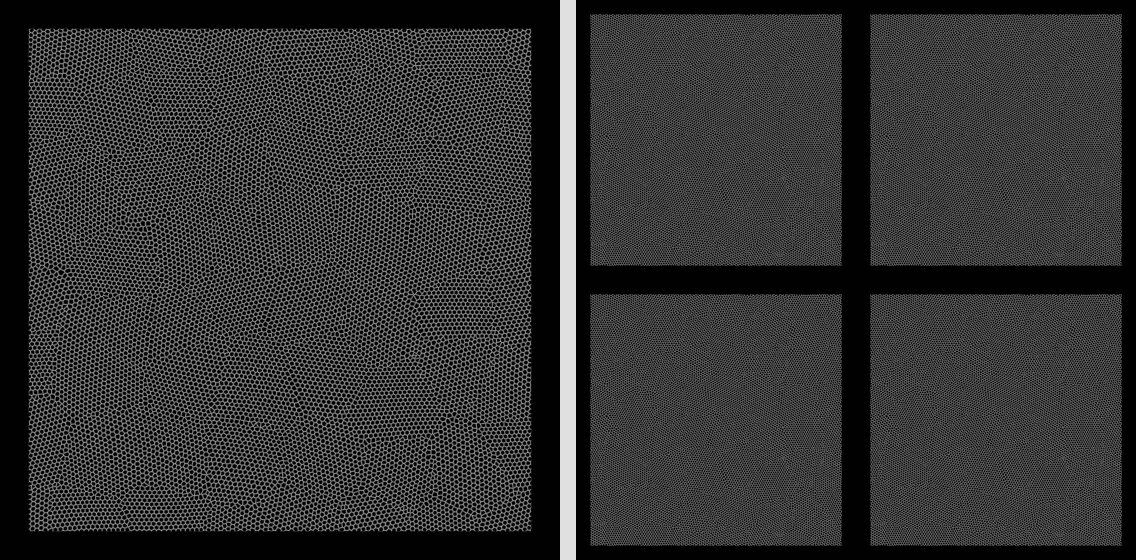
Left: one tile. Right: repeated 2 by 2.
This pattern is drawn by a three.js fragment shader. Its source:

```glsl
varying vec2 vUv;

const float GRAINS = 8.0;        // crystal grains per side
const float PITCH = 0.0084;      // spacing of cell centres
const float ROW = 0.8660254;     // row height of a hexagonal lattice
const float HALF_SIDE = 0.4488;  // half side of the filled square
const float LINE_REACH = 0.00215;
const float TAU = 6.2831853;
const vec3 BACKGROUND = vec3(0.005);
const vec3 WIRE = vec3(0.50);
const vec3 NODE = vec3(0.10);

float hash(vec2 p) {
  return fract(sin(dot(p, vec2(127.1, 311.7))) * 43758.5453);
}

vec2 hash2(vec2 p) {
  return vec2(hash(p), hash(p + vec2(37.2, 17.9)));
}

vec2 grainSeed(vec2 cell) {
  return (cell + 0.15 + 0.7 * hash2(mod(cell, GRAINS))) / GRAINS;
}

mat2 grainTurn(vec2 cell) {
  float angle = hash(mod(cell, GRAINS) + 5.3) * TAU / 6.0;
  return mat2(cos(angle), sin(angle), -sin(angle), cos(angle));
}

// Signed distance from the wall between two grains, positive on the side of a
float wallDepth(vec2 p, vec2 a, vec2 b) {
  return dot(p - 0.5 * (a + b), normalize(a - b));
}

// Neighbouring grain cell (xy) and distance (z) of the closest wall
vec3 nearestWall(vec2 p, vec2 cell) {
  vec3 wall = vec3(cell, 9.0);
  vec2 seed = grainSeed(cell);
  vec2 home = floor(p * GRAINS);
  for (int y = -1; y <= 1; y++) {
    for (int x = -1; x <= 1; x++) {
      vec2 other = home + vec2(float(x), float(y));
      if (distance(other, cell) < 0.5) continue;
      float depth = wallDepth(p, seed, grainSeed(other));
      if (depth < wall.z) wall = vec3(other, depth);
    }
  }
  return wall;
}

// Centre in the given lattice row closest to p, shifted by whole columns
vec2 latticeSite(vec2 p, vec2 cell, float rowShift, float columnShift) {
  vec2 seed = grainSeed(cell);
  mat2 turn = grainTurn(cell);
  vec2 id = mod(cell, GRAINS);
  vec2 local = (p - seed) * turn / PITCH;
  float row = floor(local.y / ROW + 0.5) + rowShift;
  float column = floor(local.x - 0.5 * row + 0.5) + columnShift;
  float disorder = mix(0.06, 0.34, hash(id + 9.1));
  vec2 jitter = disorder * (hash2(vec2(column, row) + id * 3.7) - 0.5);
  return seed + turn * (vec2(column + 0.5 * row, row * ROW) + jitter) * PITCH;
}

vec2 closestSite(vec2 p, vec2 cell) {
  vec2 best = latticeSite(p, cell, 0.0, 0.0);
  for (int j = -1; j <= 1; j += 2) {
    vec2 site = latticeSite(p, cell, float(j), 0.0);
    if (distance(site, p) < distance(best, p)) best = site;
  }
  return best;
}

// Keep the three closest centres, sorted by distance
void insertCentre(vec2 c, inout vec2 first, inout vec2 second, inout vec2 third) {
  float d = dot(c, c);
  if (d < dot(first, first)) { third = second; second = first; first = c; }
  else if (d < dot(second, second)) { third = second; second = c; }
  else if (d < dot(third, third)) { third = c; }
}

// Add the centres of one grain around p, interlocked with its neighbour
void addGrain(vec2 p, vec2 cell, inout vec2 first, inout vec2 second, inout vec2 third) {
  if (nearestWall(p, cell).z < -2.4 * PITCH) return;
  float overlap = -0.35 * PITCH;
  for (int j = -2; j <= 2; j++) {
    for (int i = -1; i <= 1; i++) {
      vec2 centre = latticeSite(p, cell, float(j), float(i));
      vec3 wall = nearestWall(centre, cell);
      if (wall.z < overlap) continue;
      if (wall.z < 1.3 * PITCH) {
        vec2 rival = closestSite(centre, wall.xy);
        float rivalDepth = wallDepth(rival, grainSeed(wall.xy), grainSeed(cell));
        float gap = distance(centre, rival);
        if (rivalDepth > overlap) {
          if (gap < 0.68 * PITCH && wall.z < rivalDepth) continue;
          // Even out the spacing across the grain boundary
          float push = clamp(0.98 * PITCH - gap, -0.3 * PITCH, 0.3 * PITCH);
          if (gap > 0.68 * PITCH) centre += (centre - rival) / gap * 0.5 * push;
        }
      }
      insertCentre(centre - p, first, second, third);
    }
  }
}

float edgeRamp(vec2 near, vec2 far) {
  float d = (dot(far, far) - dot(near, near)) / (2.0 * max(length(far - near), 0.00001));
  return clamp(1.0 - d / LINE_REACH, 0.0, 1.0);
}

void main() {
  // A gentle periodic strain bends the lattice rows
  vec2 p = vUv + 0.003 * sin(TAU * (3.0 * vUv.yx + vec2(0.1, 0.4)))
               + 0.0015 * sin(TAU * (5.0 * vUv + 2.0 * vUv.yx));
  vec2 first = vec2(9.0), second = vec2(9.0), third = vec2(9.0);
  vec2 home = floor(p * GRAINS);
  for (int k = 0; k < 9; k++) {
    vec2 offset = vec2(mod(float(k), 3.0), floor(float(k) / 3.0)) - 1.0;
    addGrain(p, home + offset, first, second, third);
  }

  // Cell walls with brighter junctions, cut off at the square
  vec3 mesh = WIRE * edgeRamp(first, second) + NODE * edgeRamp(first, third);
  vec2 q = abs(vUv - 0.5);
  float inside = 1.0 - smoothstep(HALF_SIDE - 0.001, HALF_SIDE + 0.001, max(q.x, q.y));
  gl_FragColor = vec4(BACKGROUND + mesh * inside, 1.0);
}
```
